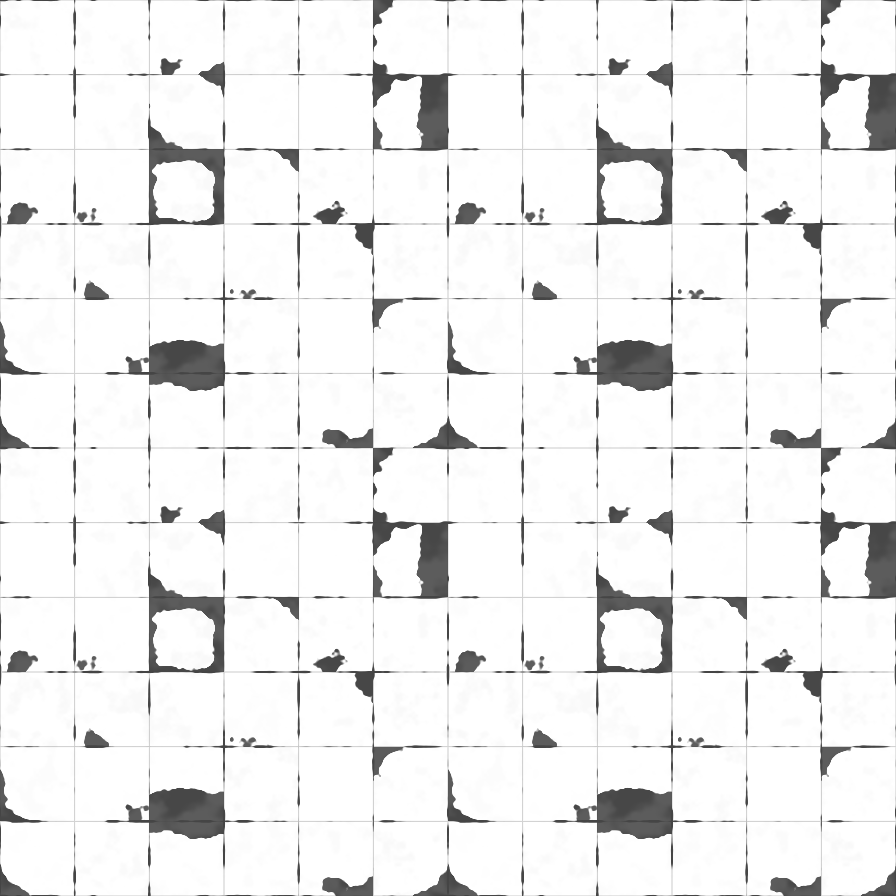
This texture map is drawn by a Shadertoy shader. Its source:

```glsl
// Square white tiles with hairline joints and paint flaked off to dark grey, tiling.

const float TILES = 12.0;          // tiles across and down the canvas
const float PERIOD = 6.0;          // tiles after which the wear repeats
const float JOINT_HALF_WIDTH = 0.009;
const float JOINT_SHADE = 0.27;
const float BARE_DARK = 0.28;
const float BARE_LIGHT = 0.36;
const float MOTTLE = 0.025;        // faint dirt on the paint
const float RAGGED = 0.22;         // roughness of the flaked outlines
const float CHIP_CHANCE = 0.13;    // per tile corner
const float SPOT_CHANCE = 0.14;    // per tile
const vec2 ISLAND_CELL = vec2(2.0, 3.0); // paint left only in the middle
const vec2 SIDE_CELL = vec2(5.0, 4.0);   // paint lost at the right side
const vec2 BAND_CENTER = vec2(2.5, 1.11); // strip lost across a joint
const float BAND_HALF_HEIGHT = 0.29;

float hash(vec2 cell, float seed) {
    vec3 q = fract(vec3(cell, seed + 7.0) * vec3(0.1031, 0.1030, 0.0973));
    q += dot(q, q.yzx + 33.33);
    return fract((q.x + q.y) * q.z);
}

// Value noise that wraps after a whole number of lattice cells
float noise(vec2 p, float period) {
    vec2 i = floor(p);
    vec2 f = p - i;
    vec2 a = mod(i, period);
    vec2 b = mod(i + 1.0, period);
    f = f * f * (3.0 - 2.0 * f);
    return mix(mix(hash(a, 1.0), hash(vec2(b.x, a.y), 1.0), f.x),
               mix(hash(vec2(a.x, b.y), 1.0), hash(b, 1.0), f.x), f.y);
}

// Layered noise over tile coordinates; freq is lattice cells per tile
float fbm(vec2 g, float freq) {
    float sum = 0.0;
    float weight = 0.5;
    for (int i = 0; i < 3; i++) {
        sum += weight * noise(g * freq, freq * PERIOD);
        freq *= 2.0;
        weight *= 0.5;
    }
    return sum / 0.875;
}

float roundBox(vec2 p, vec2 halfSize, float radius) {
    vec2 q = abs(p) - halfSize + radius;
    return length(max(q, 0.0)) + min(max(q.x, q.y), 0.0) - radius;
}

// All wear fields are positive where the paint is gone
float largeLosses(vec2 cell, vec2 p) {
    float d = -1.0;
    if (cell == ISLAND_CELL)
        d = roundBox(p - vec2(0.45, 0.41), vec2(0.40, 0.39), 0.14);
    if (cell == SIDE_CELL)
        d = max(p.x - 0.62, p.y - 0.92);
    if (cell.x == floor(BAND_CENTER.x))
        d = max(d, BAND_HALF_HEIGHT - abs(cell.y + p.y - BAND_CENTER.y));
    return d;
}

// Triangles and slivers broken from tile corners
float cornerChips(vec2 cell, vec2 p) {
    float d = -1.0;
    for (int i = 0; i < 4; i++) {
        float seed = 10.0 + 13.0 * float(i);
        if (hash(cell, seed) > CHIP_CHANCE) continue;
        vec2 corner = vec2(i & 1, i >> 1);
        vec2 size = mix(vec2(0.14, 0.22), vec2(0.48, 0.65),
                        vec2(hash(cell, seed + 3.0), hash(cell, seed + 6.0)));
        vec2 q = pow(abs(p - corner) / size, vec2(0.8));
        d = max(d, 0.7 * min(size.x, size.y) * (1.0 - q.x - q.y));
    }
    return d;
}

// Small stains near the lower edge; the gentle slope leaves loose specks
float spots(vec2 cell, vec2 p) {
    if (hash(cell, 71.0) > SPOT_CHANCE) return -1.0;
    vec2 center = vec2(mix(0.15, 0.85, hash(cell, 74.0)), 0.09);
    float radius = mix(0.05, 0.17, hash(cell, 77.0));
    return 0.45 * (radius - length((p - center) * vec2(0.8, 1.2)));
}

// Broken hairline along one joint
float joint(float across, float along, float px) {
    float line = round(across);
    float n = fbm(vec2(along, line), 4.0);
    float width = JOINT_HALF_WIDTH * (0.8 + 1.2 * smoothstep(0.55, 0.8, n));
    float strength = mix(0.25, 1.0, smoothstep(0.45, 0.68, n));
    float cover = 1.0 - smoothstep(width - 0.5 * px, width + 0.5 * px, abs(across - line));
    return strength * cover;
}

void mainImage(out vec4 fragColor, in vec2 fragCoord) {
    vec2 g = fragCoord / iResolution.xy * TILES;
    float px = TILES / min(iResolution.x, iResolution.y);
    vec2 cell = mod(floor(g), PERIOD);
    vec2 p = fract(g);

    // Paint and the bare ground below it
    float wear = max(largeLosses(cell, p), max(cornerChips(cell, p), spots(cell, p)));
    wear += RAGGED * (fbm(g, 5.0) - 0.5);
    float paint = 1.0 - MOTTLE * hash(cell, 90.0) * smoothstep(0.5, 0.8, fbm(g, 6.0));
    float bare = mix(BARE_DARK, BARE_LIGHT, smoothstep(0.35, 0.65, fbm(g, 3.0)));
    float shade = mix(paint, bare, smoothstep(-0.6 * px, 0.6 * px, wear));

    // Joints
    float joints = max(joint(g.x, g.y, px), joint(g.y, g.x + 3.0, px));
    shade = mix(shade, min(shade, JOINT_SHADE), joints);

    fragColor = vec4(vec3(shade), 1.0);
}
```
